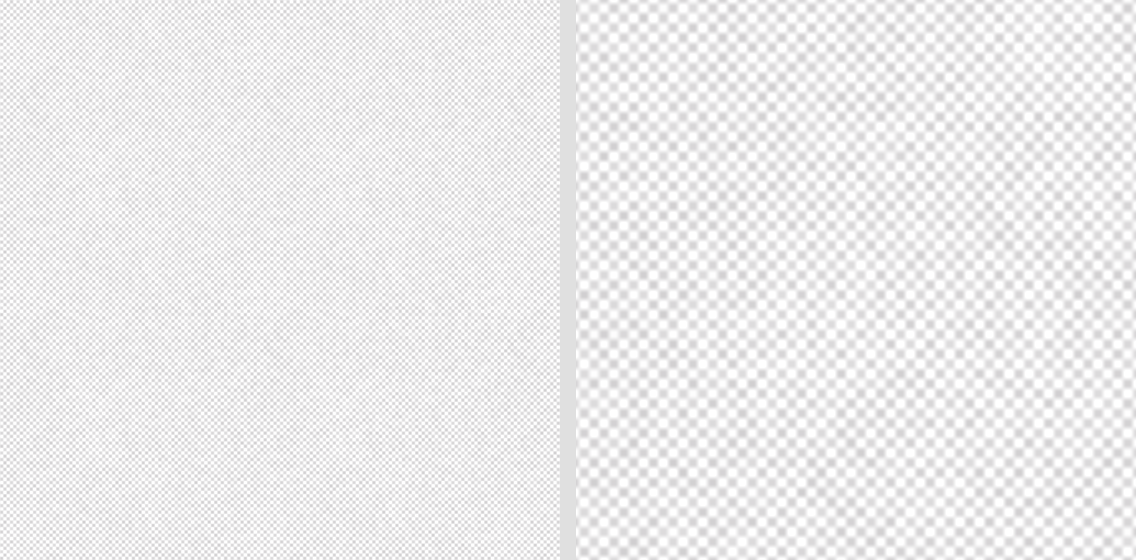
Left, the full canvas; right, a detail of the centre.
A Shadertoy shader for this pattern:

```glsl
// Fine pale woven cloth: a soft checker of grey and white threads, 170 cells across.
// Each cell gets a hashed tone, neighbours blend crisply into diagonal links, and
// wrapped gradient noise shades the weave; the swatch recurs every 74 cells.

float hash(vec2 p) {
    vec3 q = fract(vec3(p.xyx) * 0.1031);
    q += dot(q, q.yzx + 33.33);
    return fract((q.x + q.y) * q.z);
}

// Lattice gradient that wraps after the given period
float cornerSlope(vec2 corner, vec2 offset, float period) {
    float angle = 6.2832 * hash(mod(corner, period) + 17.0);
    return dot(vec2(cos(angle), sin(angle)), offset);
}

float gradientNoise(vec2 p, float period) {
    vec2 i = floor(p), f = fract(p);
    vec2 u = f * f * f * (f * (f * 6.0 - 15.0) + 10.0);
    vec2 e = vec2(1.0, 0.0);
    return mix(
        mix(cornerSlope(i, f, period), cornerSlope(i + e.xy, f - e.xy, period), u.x),
        mix(cornerSlope(i + e.yx, f - e.yx, period), cornerSlope(i + e.xx, f - e.xx, period), u.x),
        u.y);
}

// Alternating thread tone, unevenly dyed: about 0 is grey, about 1 is white
float threadTone(vec2 cell) {
    float checker = mod(cell.x + cell.y, 2.0);
    float unevenness = hash(mod(cell, 74.0)) - 0.5;
    return checker + unevenness * 0.28;
}

// Blend of the four nearest cell centres, with flat tops on each cell
float weave(vec2 p) {
    vec2 i = floor(p - 0.5);
    vec2 u = smoothstep(0.13, 0.87, fract(p - 0.5));
    return mix(
        mix(threadTone(i), threadTone(i + vec2(1, 0)), u.x),
        mix(threadTone(i + vec2(0, 1)), threadTone(i + vec2(1, 1)), u.x),
        u.y);
}

void mainImage(out vec4 fragColor, in vec2 fragCoord) {
    float cellsPerPixel = 170.0 / iResolution.y;
    vec2 p = fragCoord * cellsPerPixel;

    // Fade to the mean tone when cells become too small to resolve
    float detail = 1.0 - smoothstep(0.5, 1.0, cellsPerPixel);
    float tone = mix(0.5, weave(p), detail);

    // Broad and medium shading of the cloth
    float shade = 0.009 * gradientNoise(p / 18.5, 4.0)
                + 0.006 * gradientNoise(p / 4.625, 16.0);

    vec3 color = mix(vec3(0.842, 0.836, 0.841), vec3(1.018), tone) + shade;
    fragColor = vec4(clamp(color, 0.0, 1.0), 1.0);
}
```
